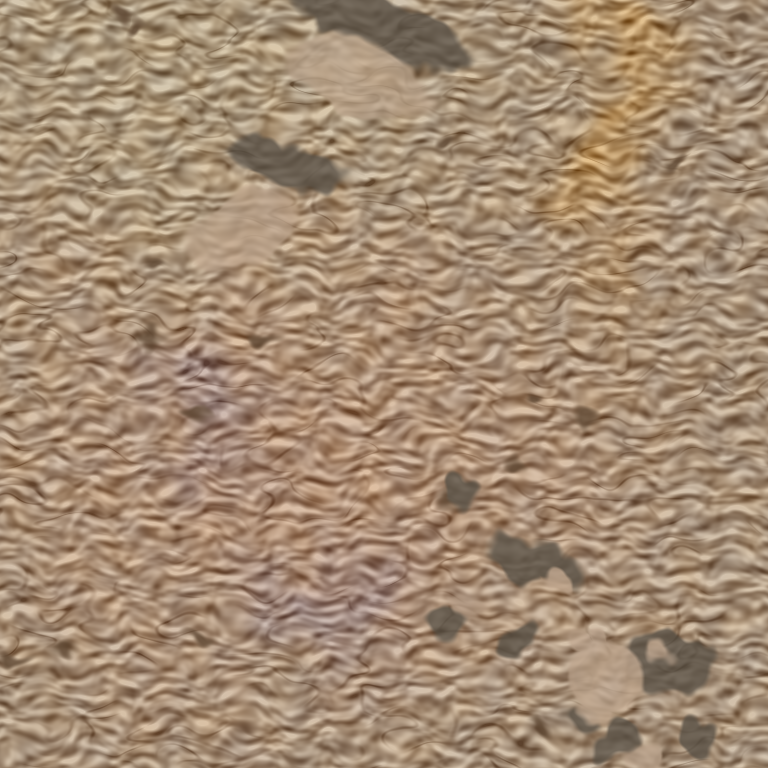
This texture is drawn by a Shadertoy shader. Its source:

```glsl
#define GRAIN_SCALE vec2(36.0, 68.0)
#define RELIEF 0.60
#define CRACK_DEPTH 0.30
#define EDGE_SOFTNESS 0.004
#define CHIP_COUNT 16
#define PIT_COUNT 20
#define DARK_ROCK vec3(0.40, 0.30, 0.21)
#define LIGHT_ROCK vec3(0.78, 0.71, 0.62)
#define SHADOW vec3(0.39, 0.35, 0.30)
#define PEBBLE vec3(0.71, 0.62, 0.53)

// Hashing and gradient noise
vec2 hash2(vec2 cell) {
    uvec2 k = uvec2(ivec2(cell) + 32768);
    uint h = k.x * 73856u ^ k.y * 19349663u;
    h = (h ^ (h >> 15)) * 739891u;
    h = (h ^ (h >> 13)) * 668265263u;
    h ^= h >> 16;
    return vec2(float(h & 65535u), float(h >> 16)) / 65535.0;
}

float corner(vec2 cell, vec2 offset) {
    float angle = 6.2832 * hash2(cell + offset).x;
    return dot(vec2(cos(angle), sin(angle)), -offset);
}

float noise(vec2 p) {
    vec2 cell = floor(p), f = p - cell;
    vec2 u = f * f * f * (f * (f * 6.0 - 15.0) + 10.0);
    vec4 g;
    for (int i = 0; i < 4; i++) {
        vec2 o = vec2(i & 1, i >> 1);
        float angle = 6.2832 * hash2(cell + o).x;
        g[i] = dot(vec2(cos(angle), sin(angle)), f - o);
    }
    return mix(mix(g.x, g.y, u.x), mix(g.z, g.w, u.x), u.y);
}

vec2 noise2(vec2 p) {
    return vec2(noise(p), noise(p + 57.3));
}

// Shapes
float cover(vec2 p, vec2 center, vec2 radius, float angle) {
    float c = cos(angle), s = sin(angle);
    vec2 d = mat2(c, -s, s, c) * (p - center) / radius;
    float dist = (length(d) - 1.0) * min(radius.x, radius.y);
    return 1.0 - smoothstep(-EDGE_SOFTNESS, EDGE_SOFTNESS, dist);
}

float glow(vec2 p, vec2 center, vec2 radius) {
    vec2 d = (p - center) / radius;
    return exp(-dot(d, d));
}

// Rock surface
float grainHeight(vec2 p) {
    return noise(p * GRAIN_SCALE) + 0.5 * noise(p * GRAIN_SCALE * 1.7 + 31.0);
}

float grainTone(vec2 p) {
    vec2 q = p + 0.016 * noise2(p * 19.0);
    float h = grainHeight(q);
    float slope = h - grainHeight(q + vec2(-0.002, 0.007));
    float line = abs(noise(q * vec2(17.0, 40.0) + 11.0));
    float crack = (1.0 - smoothstep(0.0, 0.09, line)) * smoothstep(-0.1, 0.3, noise(p * 13.0 + 5.0));
    return 0.64 + RELIEF * slope + 0.35 * h - CRACK_DEPTH * crack;
}

vec3 stain(vec2 p) {
    vec2 w = p + 0.12 * noise2(p * 6.0) + 0.05 * noise2(p * 17.0);
    vec3 tint = vec3(0.035, -0.012, -0.022) * glow(w, vec2(0.40, 0.38), vec2(0.42, 0.30));
    tint += vec3(-0.045, -0.025, 0.035) * glow(w, vec2(0.25, 0.47), vec2(0.08, 0.09));
    tint += vec3(-0.050, -0.030, 0.035) * glow(w, vec2(0.40, 0.20), vec2(0.10, 0.09));
    tint += vec3(0.055, -0.010, -0.110) * glow(w, vec2(0.80, 0.85), vec2(0.05, 0.22));
    tint += vec3(0.020, 0.028, 0.010) * glow(w, vec2(0.20, 0.90), vec2(0.45, 0.30));
    return tint + vec3(0.03, 0.005, -0.03) * noise(p * 24.0 + 8.0);
}

void mainImage(out vec4 fragColor, in vec2 fragCoord) {
    vec2 p = fragCoord / iResolution.y;
    float tone = grainTone(p);
    vec3 color = mix(DARK_ROCK, LIGHT_ROCK, clamp(tone, -0.1, 1.12)) + stain(p);
    vec2 rough = p + 0.026 * noise2(p * 16.0 + 3.0) + 0.010 * noise2(p * 45.0);

    // Small dark pits
    float pits = 0.0;
    for (int i = 0; i < PIT_COUNT; i++) {
        vec2 r = hash2(vec2(i, 71));
        vec2 size = vec2(0.010 + 0.010 * r.y, 0.006);
        pits = max(pits, cover(rough, hash2(vec2(i, 23)), size, 0.8 * (r.x - 0.5)));
    }
    color = mix(color, DARK_ROCK * 0.9, 0.8 * pits);

    // Cast shadows above the large pebbles
    float shade = cover(rough, vec2(0.49, 0.97), vec2(0.125, 0.035), -0.42);
    shade = max(shade, cover(rough, vec2(0.37, 0.785), vec2(0.085, 0.024), -0.25));
    shade = max(shade, cover(rough, vec2(0.87, 0.14), vec2(0.060, 0.042), -0.30));
    shade = max(shade, cover(rough, vec2(0.70, 0.27), vec2(0.065, 0.024), -0.25));

    // Broken chips and gaps along a diagonal
    float chips = 0.0;
    for (int i = 0; i < CHIP_COUNT; i++) {
        vec2 r = hash2(vec2(i, 131));
        float along = (float(i) + 0.5) / float(CHIP_COUNT);
        vec2 center = mix(vec2(0.60, 0.30), vec2(0.90, 0.04), along);
        center += 0.15 * (hash2(vec2(i, 197)) - 0.5);
        float chip = cover(rough, center, vec2(0.012) + 0.014 * r, 3.0 * r.x);
        if (i % 2 == 0) shade = max(shade, chip);
        else chips = max(chips, chip);
    }
    color = mix(color, SHADOW + 0.07 * (tone - 0.6), 0.93 * shade);

    // Smooth pale pebbles
    vec2 soft = mix(p, rough, 0.6);
    float stones = cover(soft, vec2(0.47, 0.90), vec2(0.100, 0.048), -0.42);
    stones = max(stones, cover(soft, vec2(0.315, 0.70), vec2(0.078, 0.043), 0.45));
    stones = max(stones, cover(soft, vec2(0.79, 0.12), vec2(0.055, 0.045), -0.60));
    stones = max(stones, chips);
    vec3 stoneColor = PEBBLE + 0.09 * (tone - 0.6) + 0.05 * noise(p * 12.0) + 0.5 * stain(p);
    color = mix(color, stoneColor, 0.92 * stones);

    fragColor = vec4(clamp(color, 0.0, 1.0), 1.0);
}
```
